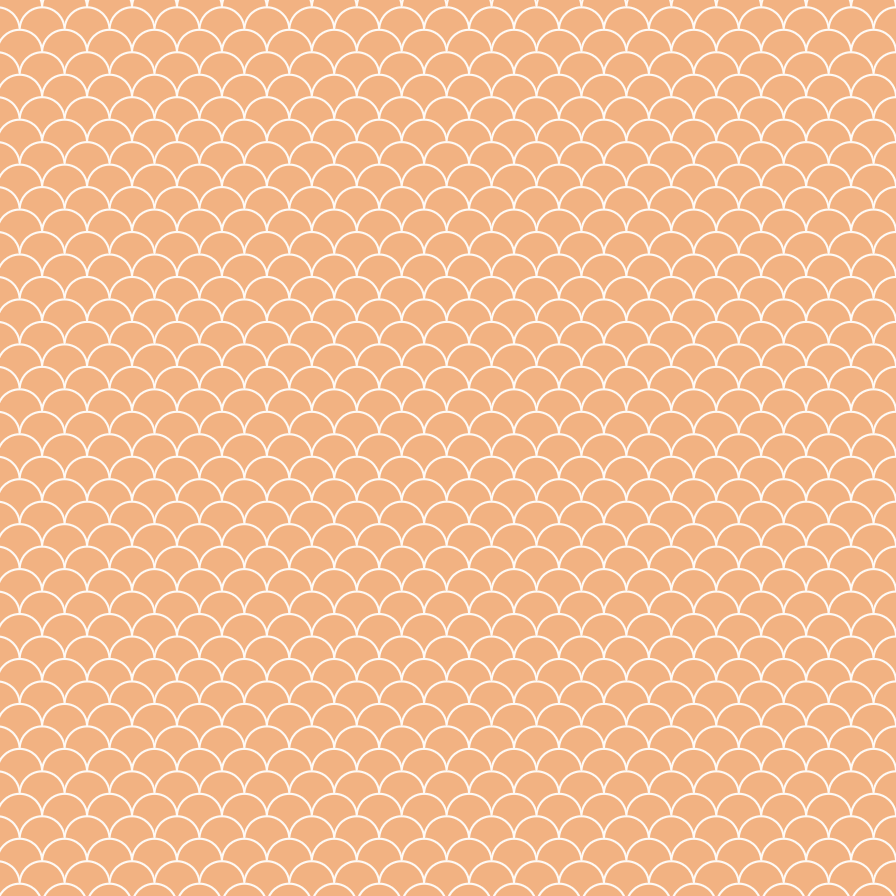
Give the GLSL for this pattern, as a three.js fragment shader.

```glsl
varying vec2 vUv;

const vec3 PEACH = vec3(0.95, 0.70, 0.51);
const vec3 CREAM = vec3(0.995, 0.978, 0.958);
const float RADIUS = 0.02508;               // scale radius, also the row spacing
const float LINE_WIDTH = 0.0024;
const vec2 CREST = vec2(0.4232, 0.6658);    // top of one scale in an even row

// Distance to the upper half of a unit circle centred at the origin
float semicircleDistance(vec2 p) {
  p.x = abs(p.x);
  return p.y > 0.0 ? abs(length(p) - 1.0) : length(p - vec2(1.0, 0.0));
}

// Distance to one row of touching arches, in units of the radius
float archRowDistance(vec2 p, float row) {
  float shift = mod(row, 2.0);
  float x = mod(p.x + shift + 1.0, 2.0) - 1.0;
  return semicircleDistance(vec2(x, p.y - row));
}

// Nearest outline among the current row and its neighbours
float scaleDistance(vec2 p) {
  float row = floor(p.y);
  float d = 2.0;
  for (int i = -1; i <= 1; i++) {
    d = min(d, archRowDistance(p, row + float(i)));
  }
  return d;
}

// Antialiased stroke coverage
float stroke(float d, float width, float softness) {
  return clamp(0.5 - (d - 0.5 * width) / softness, 0.0, 1.0);
}

void main() {
  vec2 p = (vUv - CREST) / RADIUS + vec2(0.0, 1.0);
  float softness = max(fwidth(p.x), fwidth(p.y));
  float line = stroke(scaleDistance(p), LINE_WIDTH / RADIUS, softness);
  gl_FragColor = vec4(mix(PEACH, CREAM, line), 1.0);
}
```
